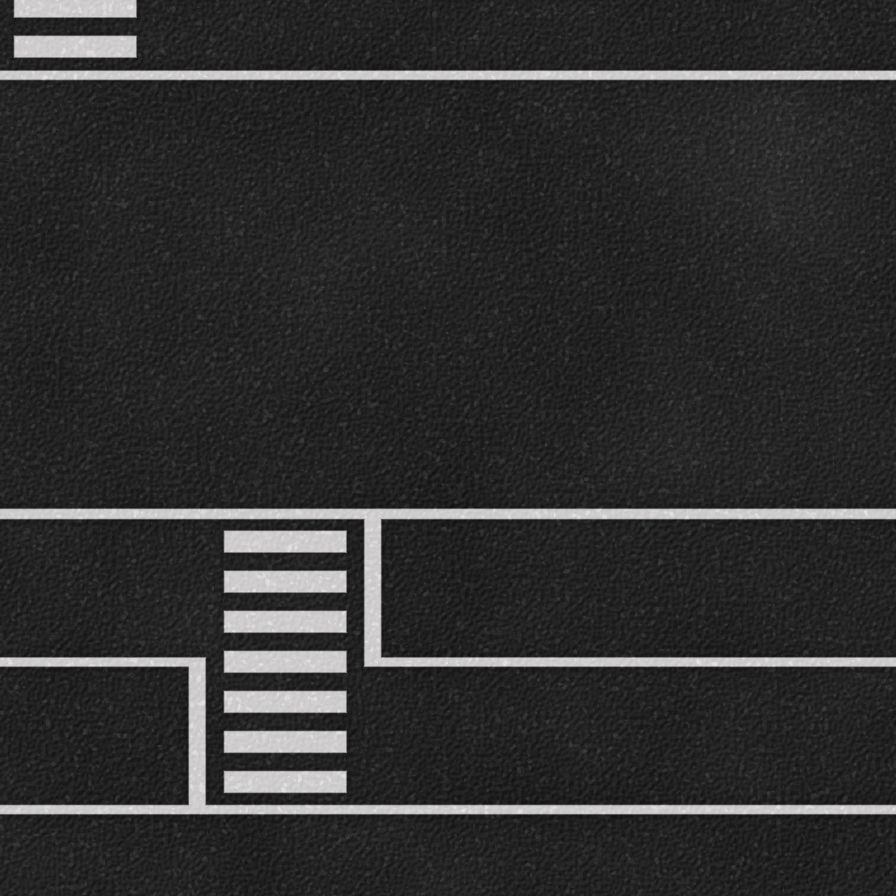
Give the GLSL for this texture, as a Shadertoy shader.

```glsl
// Dark speckled asphalt seen from above, with white lane lines and striped crossings.

// Road markings, in canvas units
const float LINE_HALF = 0.0052;
const float POST_HALF = 0.0095;
const float LINE_TOP = 0.9160;
const float LINE_MID = 0.4264;
const float LINE_INNER = 0.2611;
const float LINE_LOW = 0.0964;
const float POST_LEFT = 0.2201;
const float POST_RIGHT = 0.4160;
const vec2 BAR_HALF = vec2(0.0684, 0.0122);
const float BAR_STEP = 0.0447;
const vec2 CROSSING_MAIN = vec2(0.3184, 0.2614);
const vec2 CROSSING_TOP = vec2(0.0840, 0.9479);

// Surface
const vec3 TAR = vec3(0.130, 0.130, 0.131);
const vec3 STONE = vec3(0.265, 0.268, 0.270);
const vec3 PAINT = vec3(0.825, 0.818, 0.822);
const float STONE_SCALE = 115.0;
const float GRAIN_SCALE = 190.0;
const float RELIEF = 0.085;
const float EDGE_SOFT = 0.0013;
const float EDGE_SHADE = 0.22;

vec2 hash2(vec2 p) {
    vec3 q = fract(p.xyx * vec3(0.1031, 0.1030, 0.0973));
    q += dot(q, q.yzx + 33.33);
    return fract((q.xx + q.yz) * q.zy);
}

float gradientNoise(vec2 p) {
    vec2 i = floor(p), f = p - i;
    vec2 u = f * f * f * (f * (f * 6.0 - 15.0) + 10.0);
    vec4 corner;
    for (int k = 0; k < 4; k++) {
        vec2 o = vec2(k & 1, k >> 1);
        float angle = 6.2832 * hash2(i + o).x;
        corner[k] = dot(vec2(cos(angle), sin(angle)), f - o);
    }
    return mix(mix(corner.x, corner.y, u.x), mix(corner.z, corner.w, u.x), u.y);
}

// Scattered, elongated chips: one per cell, varied in size, turn and brightness
float stoneChips(vec2 p, float blur) {
    vec2 cell = floor(p);
    float chips = 0.0;
    for (int y = -1; y <= 1; y++)
    for (int x = -1; x <= 1; x++) {
        vec2 id = cell + vec2(x, y);
        vec2 place = hash2(id), look = hash2(id + 71.7);
        vec2 d = p - id - place;
        float turn = 6.2832 * look.x;
        d = mat2(cos(turn), sin(turn), -sin(turn), cos(turn)) * d;
        float size = mix(0.16, 0.48, look.y * look.y);
        float edge = length(d * vec2(1.0, 1.65)) - size;
        float bright = mix(0.12, 0.85, fract(look.x * 7.3 + place.y));
        chips = max(chips, bright * (1.0 - smoothstep(-blur, blur, edge)));
    }
    return chips;
}

float box(vec2 p, vec2 center, vec2 halfSize) {
    vec2 d = abs(p - center) - halfSize;
    return length(max(d, 0.0)) + min(max(d.x, d.y), 0.0);
}

// Horizontal stripes repeated from index low to index high about the start
float crossing(vec2 p, vec2 start, float low, float high) {
    float index = clamp(round((p.y - start.y) / BAR_STEP), low, high);
    return box(p, start + vec2(0.0, index * BAR_STEP), BAR_HALF);
}

float markings(vec2 p) {
    // Full-width lines
    float d = abs(p.y - LINE_TOP) - LINE_HALF;
    d = min(d, abs(p.y - LINE_MID) - LINE_HALF * 1.12);
    d = min(d, abs(p.y - LINE_LOW) - LINE_HALF);
    // Inner line, broken between the two posts
    float gap = min(p.x - POST_LEFT, POST_RIGHT - p.x) - POST_HALF;
    d = min(d, max(abs(p.y - LINE_INNER) - LINE_HALF, gap));
    // Posts joining the inner line to its neighbours
    float leftMid = 0.5 * (LINE_LOW + LINE_INNER);
    float rightMid = 0.5 * (LINE_MID + LINE_INNER);
    d = min(d, box(p, vec2(POST_LEFT, leftMid), vec2(POST_HALF, LINE_INNER - leftMid + LINE_HALF)));
    d = min(d, box(p, vec2(POST_RIGHT, rightMid), vec2(POST_HALF, LINE_MID - rightMid + LINE_HALF)));
    // Crossings
    d = min(d, crossing(p, CROSSING_MAIN, -3.0, 3.0));
    return min(d, crossing(p, CROSSING_TOP, 0.0, 1.0));
}

float glow(vec2 p, vec2 center, float radius) {
    vec2 d = (p - center) / radius;
    return exp(-dot(d, d));
}

void mainImage(out vec4 fragColor, in vec2 fragCoord) {
    vec2 p = fragCoord / iResolution.xy;
    float pixel = 1.0 / iResolution.y;

    // Chips and slanted grain, lit from the upper left
    vec2 warp = 0.22 * vec2(gradientNoise(p * 240.0), gradientNoise(p * 240.0 + 57.0));
    float chips = stoneChips(p * STONE_SCALE + warp, max(0.12, pixel * STONE_SCALE * 0.6));
    vec2 light = vec2(-0.0014, 0.0014);
    float grain = gradientNoise(p * GRAIN_SCALE) - gradientNoise((p + light) * GRAIN_SCALE);

    // Broad worn patches
    float wear = 0.020 * gradientNoise(p * 5.0 + 3.0) + 0.014 * gradientNoise(p * 13.0);
    wear += 0.034 * glow(p, vec2(0.85, 0.81), 0.10) + 0.022 * glow(p, vec2(0.76, 0.52), 0.09);
    wear += 0.014 * glow(p, vec2(0.29, 0.72), 0.12) - 0.012 * glow(p, vec2(0.64, 0.70), 0.10);
    vec3 color = mix(TAR + wear, STONE + wear, chips * 0.62) + RELIEF * grain;

    // Paint with a faint dark rim
    float d = markings(p);
    color *= 1.0 - EDGE_SHADE * exp(-max(d, 0.0) / 0.005);
    vec3 paint = PAINT + 0.09 * (chips - 0.22) + 0.05 * grain;
    float soft = max(EDGE_SOFT, pixel * 0.7);
    color = mix(color, paint, 1.0 - smoothstep(-soft, soft, d));
    fragColor = vec4(clamp(color, 0.0, 1.0), 1.0);
}
```
